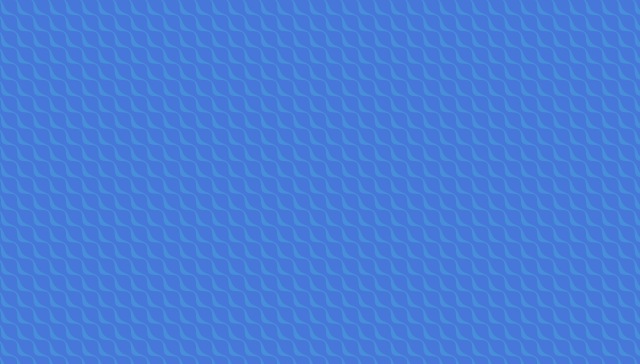
Give the GLSL for this pattern, as a WebGL 2 fragment shader.

```glsl
#version 300 es
precision highp float;
// Diagonal wavy ribbons that swell and thin, light blue on blue.

#define REPEATS_ACROSS 39.385
#define PHASE vec2(0.285, 0.715)
#define WAVE_HEIGHT 0.20
#define THIN_WIDTH 0.09
#define THICK_WIDTH 0.40
#define SWELL_LEAD 0.25
#define GROUND_COLOR vec3(0.28, 0.47, 0.85)
#define RIBBON_COLOR vec3(0.28, 0.56, 0.85)

const float TAU = 6.2831853;

uniform vec2 u_resolution;
out vec4 fragColor;

// Coverage of one ribbon; along has period 1, across is the diagonal offset.
float ribbon(float along, float across, float pixel) {
    float angle = TAU * along;
    float center = WAVE_HEIGHT * (1.0 - cos(angle));
    float slope = WAVE_HEIGHT * TAU * sin(angle);
    float swell = 0.5 + 0.5 * cos(angle + SWELL_LEAD);
    float halfWidth = 0.5 * mix(THIN_WIDTH, THICK_WIDTH, swell);

    // Convert the offset to a distance in pixels for a smooth edge.
    float gradient = sqrt(2.0 + 0.5 * slope * slope) * pixel;
    float offset = across - center;
    float upper = clamp((halfWidth - offset) / gradient + 0.5, 0.0, 1.0);
    float lower = clamp((halfWidth + offset) / gradient + 0.5, 0.0, 1.0);
    return max(upper + lower - 1.0, 0.0);
}

void main() {
    // Square tiles counted from the upper left corner.
    float pixel = REPEATS_ACROSS / u_resolution.x;
    vec2 fromTop = vec2(gl_FragCoord.x, u_resolution.y - gl_FragCoord.y);
    vec2 tile = fromTop * pixel - PHASE;

    // Diagonal axes: along the ribbons and across them.
    float along = 0.5 * (tile.x + tile.y);
    float across = tile.x - tile.y;
    float nearest = floor(across + 0.5);

    // Neighbouring ribbons are shifted by half a wave.
    float coverage = 0.0;
    for (int i = -1; i <= 1; i++) {
        float index = nearest + float(i);
        coverage = max(coverage, ribbon(along - 0.5 * index, across - index, pixel));
    }

    fragColor = vec4(mix(GROUND_COLOR, RIBBON_COLOR, coverage), 1.0);
}
```
